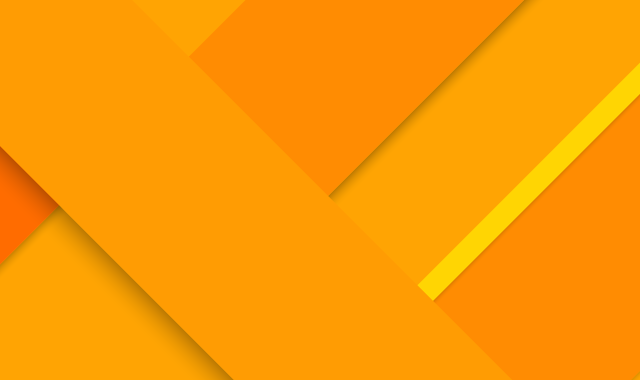
A Shadertoy shader for this background:

```glsl
// Layered paper sheets in warm orange tones, cut along the two diagonals.
// Every sheet is a strip in diagonal coordinates; each one is painted over
// the sheets beneath it and drops a soft shadow past its lower edge.

#define AMBER       vec3(1.00, 0.645, 0.010)
#define BAND_ORANGE vec3(1.00, 0.612, 0.012)
#define DEEP_ORANGE vec3(1.00, 0.550, 0.008)
#define YELLOW      vec3(1.00, 0.835, 0.012)
#define RED_ORANGE  vec3(1.00, 0.425, 0.000)
#define BAND_EDGES  vec2(0.616, 1.348)
#define SHADOW_DEPTH 0.27

// Antialiased coverage of the side where the distance is positive.
float cover(float d) {
    float pixel = 1.4142 / iResolution.y;
    return clamp(0.5 + d / pixel, 0.0, 1.0);
}

// Coverage of the strip between two parallel edges.
float strip(float coord, float lower, float upper) {
    return cover(coord - lower) * cover(upper - coord);
}

// Brightness left at distance d outside a sheet; unshaded inside it.
float shade(float d, float width, float depth) {
    float fade = 1.0 - clamp(d / width, 0.0, 1.0);
    return 1.0 - depth * fade * fade * cover(d);
}

// Sheets above the wide band.
vec3 upperSheets(float across) {
    vec3 color = AMBER * shade(across - 0.379, 0.060, SHADOW_DEPTH);
    color = mix(color, DEEP_ORANGE, strip(across, -0.354, 0.379));

    // Lower right sheet, lying under the yellow ribbon.
    color *= shade(across - 1.660, 0.025, 0.15);
    color = mix(color, DEEP_ORANGE, strip(across, 0.931, 1.660));
    color *= shade(across - 0.931, 0.022, 0.15);
    return mix(color, YELLOW, strip(across, 0.849, 0.931));
}

// Sheets below the wide band.
vec3 lowerSheets(float across) {
    const float redEdge = -0.304;
    vec3 color = AMBER * shade(across - redEdge, 0.045, 0.22);
    return mix(color, RED_ORANGE, cover(redEdge - across));
}

void mainImage(out vec4 fragColor, in vec2 fragCoord) {
    vec2 p = fragCoord / iResolution.y;
    float along = p.x + p.y;   // grows toward the upper right
    float across = p.x - p.y;  // grows toward the lower right

    vec3 below = lowerSheets(across);
    below *= shade(BAND_EDGES.x - along, 0.125, SHADOW_DEPTH);
    vec3 color = mix(below, upperSheets(across), step(BAND_EDGES.y - 0.1, along));

    // The wide band covers the seam between both groups.
    color = mix(color, BAND_ORANGE, strip(along, BAND_EDGES.x, BAND_EDGES.y));
    fragColor = vec4(color, 1.0);
}
```
